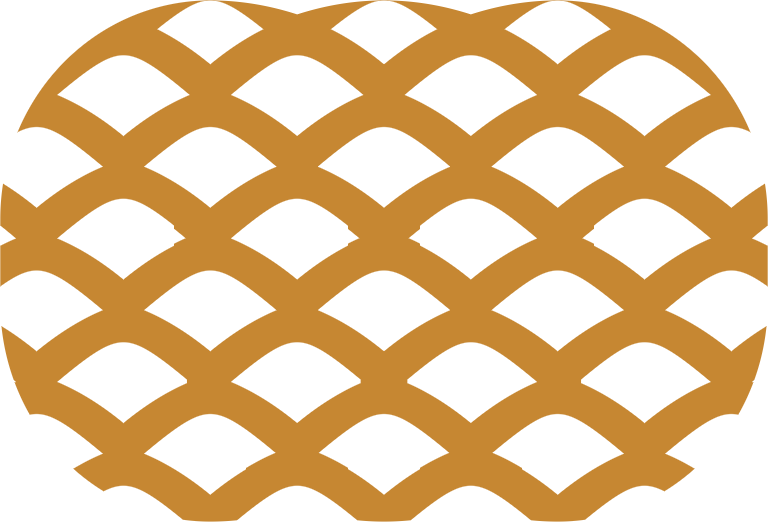
A Shadertoy shader for this pattern:

```glsl
// Lattice of overlapping scallop bands, clipped to a rounded, scalloped panel.
// Two staggered grids of eye-shaped openings are cut out of a solid panel;
// a few openings carry small seams at the tips that face the middle.

const vec3 BAND = vec3(0.776, 0.529, 0.196);
const vec3 PAPER = vec3(1.0);

// Lengths are in units where the canvas is 522 high; y points down.
const float CANVAS_H = 522.0;
const vec2 PERIOD = vec2(173.7, 143.5);      // spacing within one grid
const float FIRST_TOP = 9.5;                 // top of the central opening
const vec2 HALF_SIZE = vec2(383.7, 260.6);   // panel
const vec2 CORNER = vec2(210.0, 218.5);      // elliptical corner radii
const float SCALLOP_DEPTH = 14.0;
const float TIP_X = 66.0;                    // half width of an opening
const float TIP_Y = 39.8;                    // tip depth below the top
const float ROOF_ROUND = 27.0;
const float ROOF_SLOPE = 0.92;
const vec2 FLOOR_CURVE = vec2(0.42, 0.00305);
const float SLANT = 0.8;                     // vertical gap to distance

// Height of the rounded upper edge, measured down from its top.
float roofEdge(float x) {
    return length(vec2(ROOF_ROUND, ROOF_SLOPE * x)) - ROOF_ROUND;
}

// Height of the lower edge, which steepens towards the bottom point.
float floorEdge(float x) {
    float u = TIP_X - x;
    return TIP_Y + u * (FLOOR_CURVE.x + FLOOR_CURVE.y * u);
}

// Positive inside the panel.
float panel(vec2 p) {
    vec2 q = abs(p);
    vec2 e = max(q - HALF_SIZE + CORNER, 0.0) / CORNER;
    float d = (1.0 - length(e)) * CORNER.x;
    if (q.x < PERIOD.x) {
        float s = (p.x - PERIOD.x * round(p.x / PERIOD.x)) / (0.5 * PERIOD.x);
        d = min(d, HALF_SIZE.y - SCALLOP_DEPTH * s * s - q.y);
    }
    return d;
}

// Positive inside the openings of one grid (0 = centred, 1 = staggered).
float openings(vec2 p, int grid) {
    vec2 start = vec2(0.0, FIRST_TOP) + 0.5 * PERIOD * float(grid);
    vec2 q = p - start;
    float col = round(q.x / PERIOD.x);
    float row = floor(q.y / PERIOD.y + 0.2);
    vec2 local = q - vec2(col, row) * PERIOD;
    vec2 origin = start + vec2(col, row) * PERIOD;
    float x = abs(local.x);

    // The top row is pushed down to stay within the panel.
    float lift = max(0.0, -HALF_SIZE.y - origin.y);
    float upper = local.y - roofEdge(x) - lift;
    float lower = floorEdge(x) - local.y;
    float tip = TIP_X - x;

    // Seams: stepped tips, blunt tips, and small notches in the lower edge.
    bool inward = local.x * origin.x <= 0.0 && abs(origin.x) < 300.0;
    int level = 2 * int(row) + grid;
    if (inward && level == -1 && x > 51.0) {
        upper -= 3.2;
        lower -= 2.0;
    }
    if (inward && level == 1) tip -= 2.5;
    if (inward && level == 2 && x > 36.0) lower -= 1.3;

    return min(min(upper, lower) * SLANT, tip);
}

void mainImage(out vec4 fragColor, in vec2 fragCoord) {
    float pixel = CANVAS_H / iResolution.y;
    vec2 p = (fragCoord - 0.5 * iResolution.xy) * pixel;
    p.y = -p.y;

    float cut = max(openings(p, 0), openings(p, 1));
    float solid = min(panel(p), -cut);
    float coverage = clamp(solid / pixel + 0.5, 0.0, 1.0);
    fragColor = vec4(mix(PAPER, BAND, coverage), 1.0);
}
```
